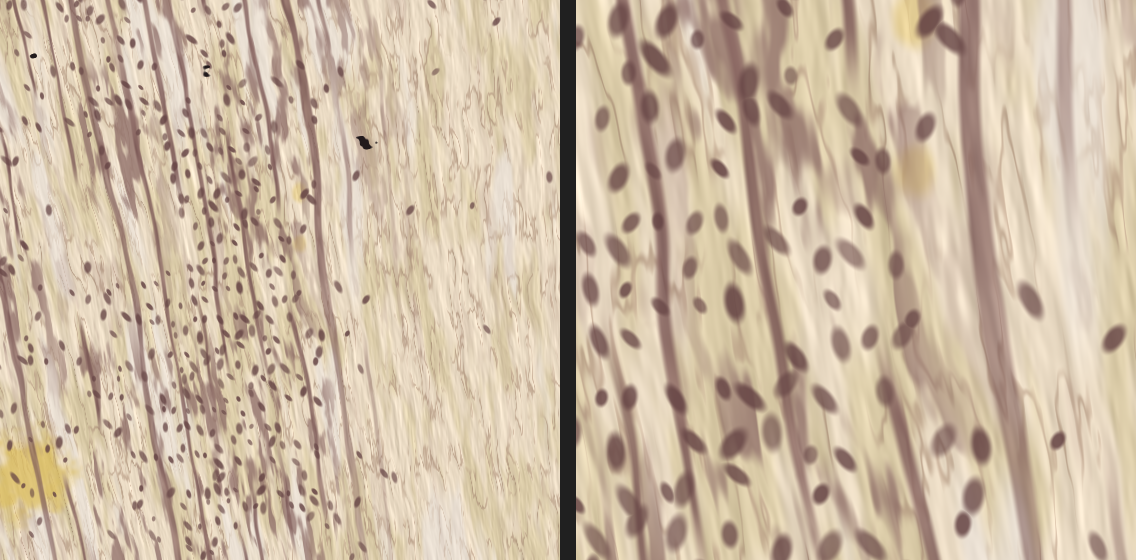
Left, the full canvas; right, a detail of the centre.
Write a Shadertoy shader that draws this texture.

```glsl
float hash(vec2 p) {
    return fract(sin(dot(p, vec2(127.1, 311.7))) * 43758.5453);
}

float noise(vec2 p) {
    vec2 i = floor(p), f = fract(p);
    f = f * f * (3.0 - 2.0 * f);
    return mix(mix(hash(i), hash(i + vec2(1, 0)), f.x),
               mix(hash(i + vec2(0, 1)), hash(i + vec2(1, 1)), f.x), f.y);
}

float fbm(vec2 p) {
    return 0.55 * noise(p) + 0.3 * noise(p * 2.03 + 17.0) + 0.15 * noise(p * 4.1 + 5.0);
}

// Scattered elongated cell nuclei, clustered in bands
float nuclei(vec2 q) {
    vec2 grid = vec2(46, 36);
    vec2 cell = floor(q * grid);
    float cover = 0.0;
    for (int j = -1; j <= 1; j++)
    for (int i = -1; i <= 1; i++) {
        vec2 id = cell + vec2(i, j);
        float pick = hash(id + 3.1);
        vec2 centre = (id + 0.15 + 0.7 * vec2(hash(id), hash(id + 9.7))) / grid;
        float band = 0.3 + 0.5 * exp(-pow((centre.x - 0.47) / 0.15, 2.0));
        float density = band * smoothstep(0.2, 0.65, noise(centre * vec2(13, 7) + 4.0));
        density *= 1.0 - 0.93 * smoothstep(0.55, 0.78, centre.x);
        float angle = (hash(id + 21.3) - 0.5) * 1.5;
        vec2 d = mat2(cos(angle), sin(angle), -sin(angle), cos(angle)) * (q - centre);
        vec2 radius = vec2(0.0032, 0.005) + vec2(0.0025, 0.007) * hash(id + 33.0);
        float ellipse = 1.0 - smoothstep(0.6, 1.3, length(d / radius));
        cover = max(cover, ellipse * step(pick, density) * (0.65 + 0.35 * hash(id + 41.0)));
    }
    return cover;
}

// Long wavy strands, a few of them thick and unbroken
float strands(vec2 q) {
    float cover = 0.0;
    for (int i = 0; i < 16; i++) {
        float k = float(i);
        bool thick = i == 0 || i % 6 == 4;
        float centre = 0.095 + 0.055 * k + (thick ? 0.0 : 0.03 * (hash(vec2(k, 2)) - 0.5));
        centre += 0.009 * (noise(vec2(q.y * 7.0, k * 5.3)) - 0.5);
        float width = (thick ? 0.0055 : 0.0032) * (0.6 + 0.8 * noise(vec2(q.y * 11.0, k + 0.5)));
        float along = noise(vec2(q.y * 5.0 + k * 7.7, k * 3.1));
        float strength = thick ? 0.65 + 0.35 * along : 0.9 * smoothstep(0.38, 0.62, along);
        float line = 1.0 - smoothstep(width - 0.002, width + 0.002, abs(q.x - centre));
        cover = max(cover, line * strength);
    }
    return cover;
}

void mainImage(out vec4 fragColor, in vec2 fragCoord) {
    vec2 p = fragCoord / iResolution.xy;

    // Fibre coordinates: leaning on the left, nearly upright on the right
    float across = p.x + mix(0.2, 0.07, p.x) * p.y;
    across += 0.02 * (noise(p * vec2(5, 4)) - 0.5) + 0.006 * (noise(p * vec2(22, 15)) - 0.5);
    vec2 q = vec2(across, p.y);
    float stained = 1.0 - smoothstep(0.5, 0.78, p.x);

    // Cream ground with pale gaps and yellow tint
    float grain = fbm(q * vec2(95, 15));
    vec3 col = mix(vec3(0.86, 0.80, 0.66), vec3(0.92, 0.86, 0.77),
                   smoothstep(0.32, 0.6, fbm(q * vec2(42, 8) + 30.0)));
    float gap = smoothstep(0.58, 0.74, fbm(q * vec2(26, 3.5) + 11.0));
    col = mix(col, vec3(0.92, 0.88, 0.83), gap);

    // Fine tan outlines and raised relief of the fibres
    float outline = 1.0 - smoothstep(0.0, 0.07, abs(grain - 0.47));
    outline *= smoothstep(0.25, 0.65, noise(q * vec2(50, 22) + 70.0)) * (1.0 - 0.6 * gap);
    col = mix(col, vec3(0.70, 0.59, 0.50), 0.65 * outline);
    float relief = fbm(q * vec2(95, 15) + vec2(0.25, 0.05)) - grain;
    col += 0.32 * relief * (1.0 - 0.5 * gap);

    // Yellow deposits
    float rough = 0.5 * (fbm(p * 28.0) - 0.5);
    float deposit = 1.0 - smoothstep(0.5, 1.1, length((p - vec2(0.05, 0.15)) / vec2(0.075, 0.09)) + rough * 2.0);
    float bead = length((p - vec2(0.535, 0.61 + 0.045 * sign(p.y - 0.61))) / vec2(0.016, 0.021)) + rough;
    deposit = max(deposit, 0.6 * (1.0 - smoothstep(0.5, 1.1, bead)));
    col = mix(col, vec3(0.86, 0.74, 0.36), 0.75 * deposit);

    // Mauve smears, strands and nuclei
    float patches = smoothstep(0.35, 0.65, noise(q * vec2(9, 4) + 8.0));
    float smear = smoothstep(0.52, 0.7, fbm(q * vec2(75, 14) + 40.0));
    smear *= (0.12 + 0.88 * stained) * (0.25 + 0.75 * patches);
    col = mix(col, vec3(0.55, 0.42, 0.40), 0.75 * smear);
    float texture1 = noise(q * vec2(260, 30));
    float strand = strands(q) * (0.08 + 0.92 * stained);
    col = mix(col, mix(vec3(0.43, 0.29, 0.29), vec3(0.57, 0.43, 0.41), texture1), 0.9 * strand);
    col = mix(col, vec3(0.40, 0.27, 0.27), 0.88 * nuclei(q));

    // Black specks
    vec3 specks[3] = vec3[3](vec3(0.655, 0.745, 0.013), vec3(0.37, 0.87, 0.008), vec3(0.06, 0.9, 0.007));
    for (int i = 0; i < 3; i++) {
        float d = length(p - specks[i].xy) / specks[i].z + 2.2 * (noise(p * 110.0) - 0.5);
        col = mix(col, vec3(0.13, 0.10, 0.11), 1.0 - smoothstep(0.5, 1.0, d));
    }

    fragColor = vec4(clamp(col, 0.0, 1.0), 1.0);
}
```
